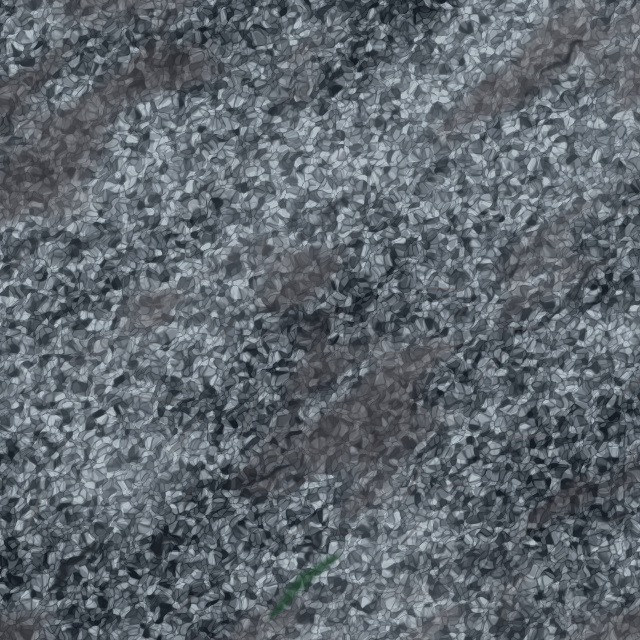
Write a Shadertoy shader that draws this texture.

```glsl
#define GRAIN_COUNT 80.0
#define GRAIN_CONTRAST 1.55
#define PATCH_CONTRAST 0.95
#define SLOPE 0.58
#define CREVICES 16
#define STRAWS 36
#define SHADOW vec3(0.15, 0.18, 0.21)
#define PALE vec3(0.61, 0.65, 0.68)
#define SOIL vec3(0.27, 0.25, 0.26)
#define STRAW vec3(0.47, 0.46, 0.46)
#define GRASS vec3(0.14, 0.27, 0.20)

float hash(vec2 p) {
    return fract(sin(dot(p, vec2(127.1, 311.7))) * 43758.5453);
}

vec2 hash2(vec2 p) {
    return vec2(hash(p), hash(p + 57.3));
}

vec2 rotate(vec2 p, float angle) {
    float c = cos(angle), s = sin(angle);
    return vec2(c * p.x + s * p.y, c * p.y - s * p.x);
}

float noise(vec2 p) {
    vec2 i = floor(p), f = fract(p);
    f = f * f * (3.0 - 2.0 * f);
    return mix(mix(hash(i), hash(i + vec2(1, 0)), f.x),
               mix(hash(i + vec2(0, 1)), hash(i + 1.0), f.x), f.y);
}

float fbm(vec2 p) {
    float sum = 0.0, amplitude = 0.53;
    for (int i = 0; i < 4; i++) {
        sum += amplitude * noise(p);
        p = rotate(p, 0.4) * 2.03 + 11.7;
        amplitude *= 0.5;
    }
    return sum;
}

// Soft Voronoi stones, each with its own brightness, tilt and dark rim
float grains(vec2 p) {
    vec2 cell = floor(p), f = fract(p);
    float light = 0.0, total = 0.0, nearest = 9.0, second = 9.0;
    for (int j = -1; j <= 1; j++)
    for (int i = -1; i <= 1; i++) {
        vec2 offset = vec2(i, j), id = cell + offset;
        vec2 d = offset + 0.1 + 0.8 * hash2(id) - f;
        float tilt = SLOPE + 1.8 * (hash(id + 19.1) - 0.5);
        float dist = length(rotate(d, tilt) * vec2(0.82, 1.22));
        float weight = exp(-14.0 * dist * dist);
        light += weight * hash(id + 83.7);
        total += weight;
        second = min(second, max(nearest, dist));
        nearest = min(nearest, dist);
    }
    float body = smoothstep(0.0, 0.38, second - nearest);
    return light / total * (0.5 + 0.5 * body);
}

// Soft tapered stroke along x, one at its core
float stroke(vec2 p, float halfLength, float width) {
    float along = clamp(1.0 - abs(p.x) / halfLength, 0.0, 1.0);
    float reach = width * sqrt(along) + 0.0001;
    return smoothstep(1.0, 0.1, abs(p.y) / reach) * smoothstep(0.0, 0.3, along);
}

void mainImage(out vec4 fragColor, in vec2 fragCoord) {
    float unit = min(iResolution.x, iResolution.y);
    vec2 uv = fragCoord / unit, extent = iResolution.xy / unit;
    vec2 q = rotate(uv, SLOPE);
    vec2 warp = vec2(noise(uv * 60.0), noise(uv * 60.0 + 31.0)) - 0.5;

    // Two sizes of gravel over broad slanted patches
    vec2 p = uv * GRAIN_COUNT + warp * 0.9;
    float gravel = mix(grains(p), grains(rotate(p, 0.5) * 1.5 + 140.0), 0.4);
    float patches = fbm(q * vec2(3.5, 8.0) + 4.0);
    float soil = smoothstep(0.52, 0.76, fbm(q * vec2(4.5, 10.0) + 37.0));
    float contrast = GRAIN_CONTRAST * (1.0 - 0.35 * soil);
    float tone = 0.50 + contrast * (gravel - 0.40) + PATCH_CONTRAST * (patches - 0.5);
    vec3 color = mix(SHADOW, PALE, clamp(tone, -0.15, 1.2));
    color = mix(color, SOIL + 0.16 * (tone - 0.4), 0.5 * soil);

    // Thin faded straws
    for (int i = 0; i < STRAWS; i++) {
        vec2 id = vec2(float(i), 7.0);
        vec2 d = rotate(uv - hash2(id) * extent, SLOPE + 1.6 * (hash(id + 3.0) - 0.5));
        d.y += 6.0 * (hash(id + 5.0) - 0.5) * d.x * d.x;
        float line = stroke(d, 0.02 + 0.035 * hash(id + 9.0), 0.004);
        color = mix(color, mix(SOIL, STRAW, hash(id + 13.0)), 0.45 * line);
    }

    // Ragged dark crevices
    for (int i = 0; i < CREVICES; i++) {
        vec2 id = vec2(float(i), 61.0);
        vec2 d = rotate(uv - hash2(id) * extent, SLOPE + 0.5 * (hash(id + 3.0) - 0.5));
        d += 0.012 * warp + 0.02 * (vec2(noise(uv * 24.0), noise(uv * 24.0 + 9.0)) - 0.5);
        float gap = stroke(d, 0.025 + 0.05 * hash(id + 5.0), 0.007 + 0.009 * hash(id + 8.0));
        color = mix(color, SHADOW * 0.75, gap * (0.35 + 0.5 * hash(id + 11.0)));
    }

    // A single blurred blade of grass
    vec2 blade = rotate(uv - vec2(0.47, 0.09) * extent, 0.75) + 0.006 * warp;
    blade.y += 1.5 * blade.x * blade.x;
    color = mix(color, GRASS + 0.08 * (tone - 0.5), 0.8 * stroke(blade, 0.085, 0.018));

    fragColor = vec4(color, 1.0);
}
```
